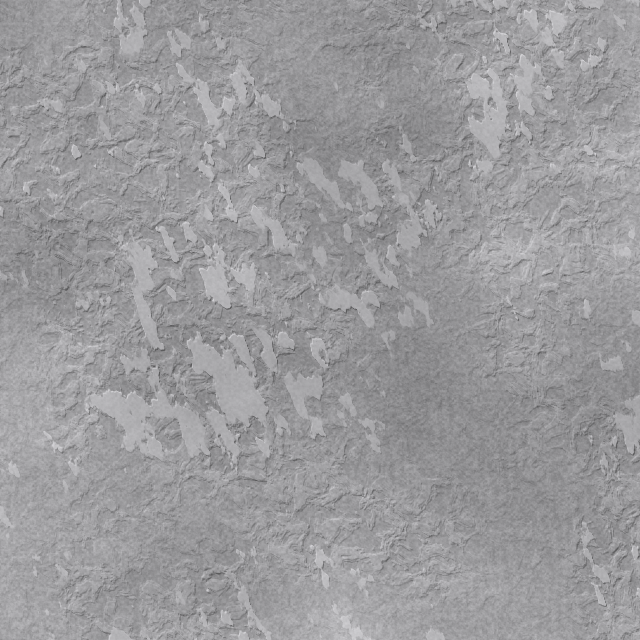
Write a Shadertoy shader that draws this texture.

```glsl
// Weathered grey plaster: broad cloudy tone, a crust of small ragged chips
// lit from the upper left, clustered pale flakes and a fine sandy grain.
// The crust is thresholded noise, shaded by its height step toward the light.

#define BASE_TONE 0.617
#define CLOUD_DEPTH 0.22
#define CHIP_FREQ 62.0
#define CHIP_TONE 0.022
#define SHADOW_DEPTH 0.135
#define LIGHT_GAIN 0.075
#define LIGHT_STEP 0.0024
#define FLAKE_TONE 0.092
#define FLAKE_LEVEL 0.78
#define GRAIN_FREQ 270.0
#define GRAIN_DEPTH 0.13

float hash(vec2 p) {
    return fract(sin(dot(p, vec2(127.1, 311.7))) * 43758.5453);
}

float noise(vec2 p) {
    vec2 cell = floor(p), f = fract(p);
    vec2 u = f * f * f * (f * (f * 6.0 - 15.0) + 10.0);
    float low = mix(hash(cell), hash(cell + vec2(1, 0)), u.x);
    float high = mix(hash(cell + vec2(0, 1)), hash(cell + vec2(1, 1)), u.x);
    return mix(low, high, u.y);
}

// Layered noise, turned between octaves and scaled to 0..1
float fbm(vec2 p, int octaves) {
    const mat2 turn = mat2(1.6, 1.2, -1.2, 1.6);
    float sum = 0.0, total = 0.0, weight = 0.5;
    for (int i = 0; i < octaves; i++) {
        sum += weight * noise(p);
        total += weight;
        weight *= 0.5;
        p = turn * p + 7.3;
    }
    return sum / total;
}

// Pale flakes: slanted, ragged islands gathered into clusters
float flakes(vec2 p) {
    float cluster = fbm(p * 5.0 + 31.0, 3) - 0.5;
    float middle = exp(-9.0 * dot(p - vec2(0.5, 0.38), p - vec2(0.5, 0.38)));
    vec2 slanted = vec2(p.x + 0.35 * p.y, p.y) * vec2(52.0, 30.0);
    float island = fbm(slanted + 5.0, 4);
    float level = island + 0.85 * cluster + 0.07 * middle;
    return smoothstep(FLAKE_LEVEL - 0.03, FLAKE_LEVEL + 0.05, level);
}

// Stepped height of the chipped crust
float crust(vec2 p) {
    vec2 bend = vec2(noise(p * 34.0), noise(p * 34.0 + 17.0)) - 0.5;
    float n = fbm((p + 0.02 * bend) * CHIP_FREQ, 4);
    float steps = 0.7 * smoothstep(0.42, 0.51, n) + 0.6 * smoothstep(0.56, 0.64, n);
    return steps + 0.8 * (n - 0.5);
}

float surface(vec2 p, float flake) {
    return mix(crust(p), 1.35, flake);
}

void mainImage(out vec4 fragColor, in vec2 fragCoord) {
    vec2 p = fragCoord / iResolution.y;
    vec2 toLight = LIGHT_STEP * normalize(vec2(-0.55, 0.83));

    // Broad tone and worn, smoother areas
    float clouds = fbm(p * vec2(3.5, 5.0) + 2.0, 5) - 0.5;
    float rough = mix(0.4, 1.15, smoothstep(0.34, 0.6, fbm(p * 6.0 + 50.0, 4)));

    // Relief: negative steps fall into shadow, positive ones catch light
    float flake = flakes(p);
    float height = surface(p, flake);
    float relief = height - surface(p + toLight, flakes(p + toLight));
    float shade = LIGHT_GAIN * max(relief, 0.0) + SHADOW_DEPTH * min(relief, 0.0);

    float grain = fbm(p * GRAIN_FREQ, 2) - 0.5;

    float tone = BASE_TONE + CLOUD_DEPTH * clouds;
    tone += rough * (shade + CHIP_TONE * (height - 0.65) * (1.0 - flake));
    tone += FLAKE_TONE * flake;
    tone += GRAIN_DEPTH * grain * (1.0 - 0.5 * flake);
    tone = clamp(tone, 0.36, 0.82);

    fragColor = vec4(tone * vec3(1.0, 0.997, 1.012), 1.0);
}
```
